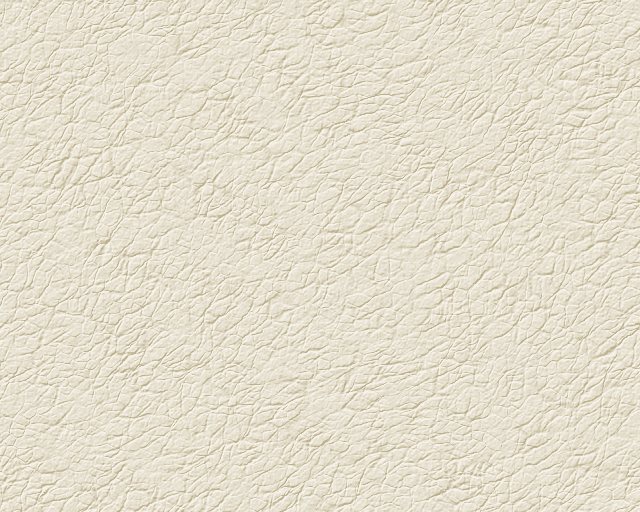
A WebGL 2 fragment shader for this texture:

```glsl
#version 300 es
precision highp float;

uniform vec2 u_resolution;
out vec4 fragColor;

float hash(vec2 p) {
    return fract(sin(dot(p, vec2(127.1, 311.7))) * 43758.5453);
}

vec2 hash2(vec2 p) {
    return vec2(hash(p), hash(p + vec2(37.2, 17.9)));
}

float valueNoise(vec2 p) {
    vec2 cell = floor(p);
    vec2 f = fract(p);
    f = f * f * (3.0 - 2.0 * f);
    float bottom = mix(hash(cell), hash(cell + vec2(1.0, 0.0)), f.x);
    float top = mix(hash(cell + vec2(0.0, 1.0)), hash(cell + 1.0), f.x);
    return mix(bottom, top, f.y);
}

vec2 noise2(vec2 p) {
    return vec2(valueNoise(p), valueNoise(p + vec2(51.3, 23.8))) - 0.5;
}

vec2 rotate(vec2 p, float angle) {
    float c = cos(angle);
    float s = sin(angle);
    return vec2(c * p.x + s * p.y, c * p.y - s * p.x);
}

// Gap between the two nearest cell centres: zero along cell borders
float borderGap(vec2 p) {
    vec2 cell = floor(p);
    float nearest = 8.0;
    float second = 8.0;
    for (int y = -1; y <= 1; y++) {
        for (int x = -1; x <= 1; x++) {
            vec2 neighbour = cell + vec2(x, y);
            float d = length(neighbour + hash2(neighbour) - p);
            second = min(second, max(nearest, d));
            nearest = min(nearest, d);
        }
    }
    return second - nearest;
}

// Net of grooves with cells of a given size, stretched along an angle
float creases(vec2 p, float angle, vec2 cellSize, float width, float seed) {
    vec2 q = rotate(p, angle) / cellSize + seed;
    return 1.0 - smoothstep(0.0, width, borderGap(q));
}

// Uneven strength, so that grooves fade in and out
float patches(vec2 p, float frequency, float low) {
    return mix(low, 1.0, smoothstep(0.25, 0.75, valueNoise(p * frequency)));
}

float leatherHeight(vec2 p) {
    vec2 q = p + 0.06 * noise2(p * 3.5) + 0.010 * noise2(p * 24.0);
    q += 0.004 * noise2(p * 75.0) + 0.0022 * noise2(p * 170.0);

    // Long diagonal folds, steeper folds and a fine net
    float folds = creases(q, 0.54, vec2(0.072, 0.028), 0.22, 11.0);
    float steep = creases(q, 1.05, vec2(0.062, 0.031), 0.18, 47.0);
    float net = creases(q, 0.2, vec2(0.028, 0.020), 0.24, 83.0);
    float h = -0.0029 * folds * patches(p + 3.1, 24.0, 0.25);
    h -= 0.0024 * steep * patches(p + 7.7, 18.0, 0.15);
    h -= 0.0020 * net * patches(p + 5.4, 30.0, 0.4);

    // Soft swelling and grain
    h += 0.0022 * (valueNoise(q * 50.0) - 0.5);
    h += 0.0009 * (valueNoise(p * 120.0) - 0.5);
    h += 0.0018 * (valueNoise(p * 250.0) - 0.5);
    return h;
}

vec3 creamRamp(float tone) {
    vec3 tan_ = vec3(0.74, 0.69, 0.55);
    vec3 cream = vec3(0.875, 0.847, 0.77);
    vec3 ivory = vec3(0.965, 0.947, 0.912);
    vec3 lower = mix(tan_, cream, clamp(tone * 2.0, 0.0, 1.0));
    return mix(lower, ivory, clamp(tone * 2.0 - 1.0, 0.0, 1.0));
}

void main() {
    vec2 p = gl_FragCoord.xy / u_resolution.y;

    // Slope of the surface towards a light at the upper left
    vec2 toLight = normalize(vec2(-0.5, 0.85));
    float reach = max(0.0010, 0.4 / u_resolution.y);
    float ahead = leatherHeight(p + toLight * reach);
    float behind = leatherHeight(p - toLight * reach);
    float slope = (behind - ahead) / (2.0 * reach);

    // Light on the slopes, shade in the grooves
    float groove = max(0.0, -0.5 * (ahead + behind));
    float tone = 0.69 + 0.62 * slope - 38.0 * groove;
    fragColor = vec4(creamRamp(tone), 1.0);
}
```
